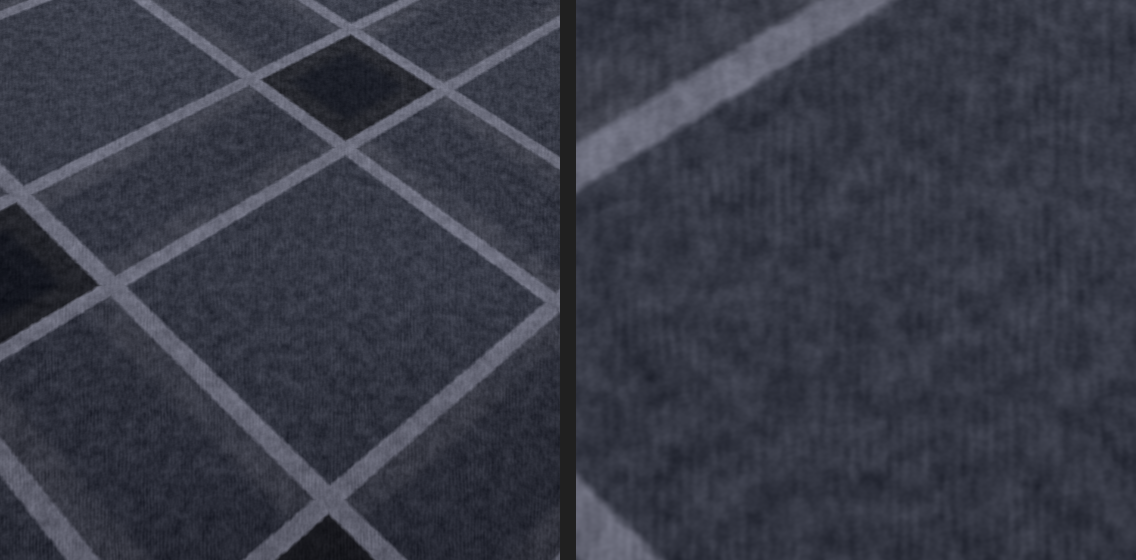
Left, the full canvas; right, a detail of the centre.
Give the GLSL for this texture, as a three.js fragment shader.

```glsl
varying vec2 vUv;

const float PERIOD = 1.55;
const float STRIP_HALF = 0.275;
const float CORE_HALF = 0.16;
const float LINE_HALF = 0.029;

const vec3 FIELD = vec3(0.166, 0.176, 0.220);
const vec3 STRIP_MARGIN = vec3(0.205, 0.211, 0.252);
const vec3 STRIP_CORE = vec3(0.152, 0.161, 0.204);
const vec3 CROSS_RING = vec3(0.092, 0.095, 0.117);
const vec3 CROSS_CORE = vec3(0.042, 0.050, 0.082);
const vec3 LINE = vec3(0.375, 0.380, 0.436);
const vec3 HAZE = vec3(0.080, 0.084, 0.090);

vec2 gradientAt(vec2 cell) {
  float n = fract(sin(dot(cell, vec2(127.1, 311.7))) * 43758.5);
  float angle = 6.28318 * n;
  return vec2(cos(angle), sin(angle));
}

float gradientNoise(vec2 p) {
  vec2 i = floor(p);
  vec2 f = p - i;
  vec2 s = f * f * f * (f * (f * 6.0 - 15.0) + 10.0);
  vec2 e = vec2(1.0, 0.0);
  float low = mix(dot(gradientAt(i), f),
                  dot(gradientAt(i + e.xy), f - e.xy), s.x);
  float high = mix(dot(gradientAt(i + e.yx), f - e.yx),
                   dot(gradientAt(i + e.xx), f - e.xx), s.x);
  return mix(low, high, s.y);
}

float fbm(vec2 p) {
  float sum = 0.0;
  float gain = 1.0;
  for (int k = 0; k < 4; k++) {
    sum += gain * gradientNoise(p);
    p = mat2(1.6, 1.2, -1.2, 1.6) * p + 7.3;
    gain *= 0.68;
  }
  return sum;
}

// Perspective depth of the floor at a canvas point
float floorDepth(vec2 p) {
  return 0.3245 - 0.0152 * p.x - 0.1367 * p.y;
}

vec2 toFloor(vec2 p, float depth) {
  return vec2(0.3229 * p.x + 0.3272 * p.y - 0.2253,
              0.2919 * p.x - 0.4927 * p.y + 0.1823) / depth;
}

// Distance to the nearest strip centre on each axis
vec2 stripDistance(vec2 p) {
  return abs(mod(p - 0.5, PERIOD) - 0.5 * PERIOD);
}

vec2 inside(vec2 dist, float halfWidth, float soft) {
  return 1.0 - smoothstep(halfWidth - soft, halfWidth + soft, dist);
}

vec3 plaid(vec2 p, float soft) {
  vec2 d = stripDistance(p);
  vec2 strip = inside(d, STRIP_HALF, soft);
  vec2 core = inside(d, CORE_HALF, soft * 3.5);
  vec2 line = inside(abs(d - STRIP_HALF), LINE_HALF, soft);

  // Worn strip margins fade in and out
  float wear = clamp(0.85 + 0.9 * gradientNoise(p * 5.0), 0.0, 1.0);
  vec3 color = mix(FIELD, STRIP_MARGIN, wear * max(strip.x, strip.y));
  color = mix(color, STRIP_CORE, max(core.x, core.y));
  color = mix(color, CROSS_RING, strip.x * strip.y);
  color = mix(color, CROSS_CORE, core.x * core.y);
  return mix(color, LINE, max(line.x, line.y));
}

// Carpet pile: soft mottling, upright fibres and broken ribs
float pile(vec2 canvas, vec2 ground) {
  float mottle = 0.058 * fbm(ground * 21.0);
  float fibre = 0.046 * gradientNoise(canvas * vec2(180.0, 85.0));
  float wander = 5.0 * gradientNoise(canvas * vec2(22.0, 14.0));
  float ribs = sin(canvas.x * 1000.0 + wander);
  float patches = clamp(0.6 + 1.6 * gradientNoise(canvas * 17.0), 0.0, 1.3);
  return mottle + fibre + mix(0.011, 0.004, canvas.y) * patches * ribs;
}

void main() {
  float depth = floorDepth(vUv);
  vec2 ground = toFloor(vUv, depth);
  vec2 wobble = 0.004 * vec2(gradientNoise(ground * 60.0),
                             gradientNoise(ground * 60.0 + 31.0));
  vec3 color = plaid(ground + wobble, 0.0019 / depth);

  // Distant haze and broad uneven light
  color += HAZE * vUv.y;
  color *= 1.0 + 0.10 * gradientNoise(vUv * 3.0 + 4.0);
  color *= 1.0 - 0.16 * dot(vUv - 0.5, vUv - 0.5);

  // Dark yarn shows less of the pile
  float contrast = mix(0.55, 1.0, smoothstep(0.10, 0.20, color.g));
  color += contrast * pile(vUv, ground) * vec3(1.0, 1.0, 1.06);
  gl_FragColor = vec4(clamp(color, 0.0, 1.0), 1.0);
}
```
